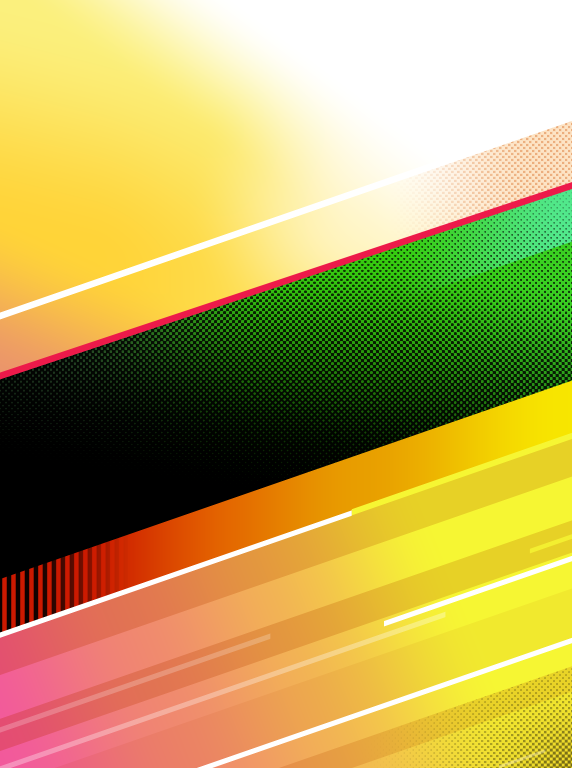
This background is drawn by a Shadertoy shader. Its source:

```glsl
// Slanted pop-art ribbons: a sunny glow, a green halftone band and warm streaks.

// All lengths are in canvas heights; ribbon positions are heights at the left edge.
const float SLOPE = 0.347;
const float RED_SLOPE = 0.333;
const float DOT_PITCH = 0.0078;
const float RED_EDGE = 0.5104;
const float BAND_BOTTOM = 0.246;
const float RAMP_BOTTOM = 0.172;

const vec3 WHITE = vec3(1.0);
const vec3 CREAM = vec3(1.0, 0.96, 0.77);
const vec3 LEMON = vec3(0.985, 0.94, 0.49);
const vec3 GOLD = vec3(1.0, 0.83, 0.22);
const vec3 PEACH = vec3(0.92, 0.58, 0.42);
const vec3 CRIMSON = vec3(0.93, 0.10, 0.29);
const vec3 GREEN = vec3(0.21, 0.80, 0.06);
const vec3 MINT = vec3(0.32, 0.91, 0.55);
const vec3 GREY_GREEN = vec3(0.26, 0.48, 0.27);
const vec3 RED = vec3(0.80, 0.10, 0.0);
const vec3 ORANGE = vec3(0.89, 0.37, 0.0);
const vec3 AMBER = vec3(0.91, 0.62, 0.0);
const vec3 YELLOW = vec3(0.965, 0.965, 0.20);
const vec3 PINK = vec3(0.95, 0.35, 0.61);
const vec3 SALMON = vec3(0.94, 0.53, 0.44);
const vec3 APRICOT = vec3(0.95, 0.72, 0.32);
const vec3 SHADE = vec3(0.94, 0.85, 0.74);

float pixelSize() { return 1.0 / iResolution.y; }

// Smooth step that is one pixel wide.
float above(float value, float edge) {
    return clamp((value - edge) / pixelSize() + 0.5, 0.0, 1.0);
}

float between(float value, float low, float high) {
    return above(value, low) * (1.0 - above(value, high));
}

// Slanted line segment with a horizontal extent.
float streak(float d, float x, float centre, float halfWidth, float x0, float x1) {
    return between(d, centre - halfWidth, centre + halfWidth) * between(x, x0, x1);
}

// Staggered dots; coverage 0 is empty and 1 is solid.
float halftone(vec2 p, float coverage) {
    vec2 wave = cos(6.28318 * p / DOT_PITCH);
    float level = 1.15 - 2.3 * coverage;
    return smoothstep(level - 0.3, level + 0.3, wave.x * wave.y);
}

vec3 sky(vec2 p) {
    vec3 col = mix(GOLD, LEMON, smoothstep(0.70, 1.0, p.y + 0.25 * p.x));
    col = mix(col, LEMON, 0.45 * smoothstep(0.12, 0.40, p.x));
    col = mix(col, PEACH, smoothstep(0.72, 0.50, p.y + 0.45 * p.x));
    float glow = length((p - vec2(0.50, 0.73)) * vec2(1.0, 1.1));
    col = mix(col, CREAM, smoothstep(0.26, 0.04, glow));
    float light = 0.595 * (p.x - 0.208) + 0.80 * (p.y - 1.0);
    return mix(col, WHITE, smoothstep(-0.11, 0.06, light));
}

vec3 greenBand(vec2 p, float d) {
    float level = clamp(1.0 + 0.30 * (p.x - 0.747) + 2.26 * (p.y - 0.74), 0.0, 1.0);
    vec3 ink = mix(GREY_GREEN, GREEN, smoothstep(0.05, 0.36, p.x));
    float corner = smoothstep(0.50, 0.75, p.x) * mix(0.15, 1.0, above(d, 0.427));
    ink = mix(ink, MINT, corner);
    float dots = halftone(p, 0.12 + 0.75 * level);
    vec3 dark = ink * 0.55 * level * level;
    return mix(dark, ink * smoothstep(-0.1, 0.75, level), dots * smoothstep(0.0, 0.12, level));
}

vec3 warmRamp(vec2 p) {
    vec3 col = mix(RED, ORANGE, smoothstep(0.10, 0.30, p.x));
    col = mix(col, AMBER, smoothstep(0.24, 0.48, p.x));
    col = mix(col, vec3(0.97, 0.90, 0.0), smoothstep(0.46, 0.74, p.x));
    float bars = smoothstep(-0.5, 0.5, cos(6.28318 * p.x / 0.0117));
    return col * (1.0 - 0.95 * bars * smoothstep(0.18, 0.03, p.x));
}

vec3 ribbons(vec2 p, float d) {
    float k = p.x + 0.4 * p.y;
    vec3 col = mix(PINK, SALMON, smoothstep(0.0, 0.26, k));
    col = mix(col, APRICOT, smoothstep(0.22, 0.50, k));
    col = mix(col, YELLOW, smoothstep(0.44, 0.70, k));
    // Darker stripes
    float shade = between(d, 0.121, RAMP_BOTTOM) + between(d, 0.022, 0.064);
    shade += 0.35 * between(d, -0.0924, -0.0247) + 0.8 * between(d, -0.159, -0.126);
    col *= mix(WHITE, SHADE, shade);
    // Dotted corner
    float corner = smoothstep(0.22, -0.02, p.y) * smoothstep(0.46, 0.78, p.x);
    corner *= 1.0 - above(d, -0.126);
    col = mix(col, vec3(0.90, 0.75, 0.14), 0.6 * corner);
    col *= 1.0 - 0.55 * corner * halftone(p, 0.2 + 0.35 * corner);
    // Translucent streaks
    col = mix(col, WHITE, 0.22 * streak(d, p.x, 0.0495, 0.0035, 0.0, 0.352));
    col = mix(col, WHITE, 0.32 * streak(d, p.x, -0.0013, 0.0035, 0.0, 0.58));
    col = mix(col, YELLOW, 0.8 * streak(d, p.x, 0.043, 0.003, 0.69, 2.0));
    return mix(col, CREAM, 0.4 * streak(d, p.x, -0.224, 0.002, 0.65, 0.71));
}

void mainImage(out vec4 fragColor, in vec2 fragCoord) {
    vec2 p = fragCoord / iResolution.y;
    float d = p.y - SLOPE * p.x;
    float redD = p.y - RED_SLOPE * p.x;

    // Stacked areas, top to bottom
    vec3 col = sky(p);
    float haze = smoothstep(0.50, 0.70, p.x) * (1.0 - above(d, 0.5885));
    col = mix(col, vec3(0.99, 0.87, 0.72), 0.8 * haze);
    col = mix(col, vec3(0.89, 0.57, 0.34), 0.65 * haze * halftone(p, 0.42));
    col = mix(greenBand(p, d), col, above(redD, RED_EDGE));
    col = mix(warmRamp(p), col, above(d, BAND_BOTTOM));
    col = mix(ribbons(p, d), col, above(d, RAMP_BOTTOM));

    // Solid lines
    col = mix(col, CRIMSON, between(redD, RED_EDGE - 0.0045, RED_EDGE + 0.0045));
    col = mix(col, YELLOW, streak(d, p.x, 0.174, 0.004, 0.458, 2.0));
    float lines = streak(d, p.x, 0.5885, 0.0045, -1.0, 2.0);
    lines += streak(d, p.x, 0.173, 0.0035, -1.0, 0.458);
    lines += streak(d, p.x, 0.0143, 0.0035, 0.50, 2.0);
    lines += streak(d, p.x, -0.0924, 0.0035, -1.0, 2.0);
    fragColor = vec4(mix(col, WHITE, lines), 1.0);
}
```
